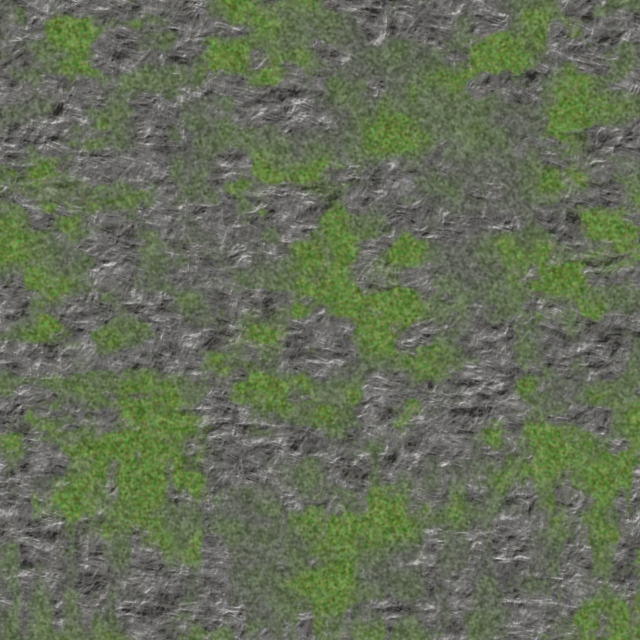
This texture is drawn by a WebGL 1 fragment shader. Its source:

```glsl
precision highp float;
// Weathered grey rock breaking through gravel and patchy green moss.

uniform vec2 u_resolution;

const vec3 ROCK_COLOR   = vec3(0.400, 0.397, 0.388);
const vec3 GRAVEL_COLOR = vec3(0.380, 0.395, 0.352);
const vec3 MOSS_COLOR   = vec3(0.382, 0.435, 0.318);
const vec3 GRASS_COLOR  = vec3(0.382, 0.492, 0.255);

const vec2  PATCH_SCALE   = vec2(17.0, 23.0);  // rock outcrops per canvas
const float REGION_SCALE  = 5.0;               // broad rocky areas
const float MOSS_SCALE    = 10.0;
const vec2  CRAG_SCALE    = vec2(32.0, 42.0);  // wide, flat crags
const vec2  STREAK_SCALE  = vec2(46.0, 7.0);   // tall run-off streaks
const float GRAIN_SCALE   = 240.0;
const vec2  LIGHT_STEP    = vec2(-0.0018, 0.0026);
const float RELIEF        = 0.88;
const float CRAG_TONE     = 0.24;
const float GRAIN_AMOUNT  = 0.24;

float hash(vec2 p) {
    return fract(sin(dot(p, vec2(127.1, 311.7))) * 43758.5453);
}

float noise(vec2 p) {
    vec2 cell = floor(p);
    vec2 f = fract(p);
    f = f * f * (3.0 - 2.0 * f);
    float low = mix(hash(cell), hash(cell + vec2(1.0, 0.0)), f.x);
    float high = mix(hash(cell + vec2(0.0, 1.0)), hash(cell + 1.0), f.x);
    return mix(low, high, f.y);
}

// Slight turn per octave hides the lattice but keeps the direction.
vec2 nextOctave(vec2 p) {
    return mat2(1.94, 0.50, -0.50, 1.94) * p + 17.3;
}

float fbm(vec2 p) {
    float sum = 0.0;
    float amplitude = 0.5;
    for (int i = 0; i < 5; i++) {
        sum += amplitude * noise(p);
        p = nextOctave(p);
        amplitude *= 0.5;
    }
    return sum;
}

// Fine grain from two layers turned against each other.
float grainNoise(vec2 p) {
    vec2 q = p * GRAIN_SCALE;
    float turned = noise(mat2(0.8, 0.6, -0.6, 0.8) * q);
    return 0.5 * (turned + noise(mat2(0.92, -0.39, 0.39, 0.92) * q + 53.0));
}

// Broken, partly ridged height of the bare rock.
float cragHeight(vec2 p) {
    vec2 q = p * CRAG_SCALE;
    q += 0.6 * vec2(noise(q * 0.8 + 5.0), noise(q * 0.8 + 41.0));
    float sum = 0.0;
    float amplitude = 0.5;
    for (int i = 0; i < 4; i++) {
        float n = noise(q);
        sum += amplitude * mix(n, 1.0 - abs(2.0 * n - 1.0), 0.55);
        q = nextOctave(q);
        amplitude *= 0.54;
    }
    return sum;
}

void main() {
    vec2 p = gl_FragCoord.xy / u_resolution.y;

    // Rock cover, drawn out into vertical streaks near the bottom
    float patches = fbm(p * PATCH_SCALE);
    float region = fbm(p * REGION_SCALE + 9.0);
    float streaks = fbm(p * STREAK_SCALE + 63.0);
    float streakZone = 0.5 * smoothstep(0.36, 0.24, p.y);
    float rockiness = mix(patches, streaks, streakZone) * 0.78 + region * 0.22;
    rockiness += 0.04 * (0.5 - p.x);

    // Moss cover, mottled and strongest away from the rock
    float mottle = fbm(p * 45.0 + 23.0) - 0.48;
    float mossField = mix(fbm(p * MOSS_SCALE + 31.0), streaks, 0.3 * streakZone);
    float mossiness = 0.6 * mossField + 0.4 * (1.0 - rockiness) + 0.13 * mottle;
    float moss = smoothstep(0.38, 0.53, mossiness);
    float grass = smoothstep(0.51, 0.63, mossiness);

    // Ground with fine grain and tinted specks
    float grain = grainNoise(p) - 0.5;
    float clumps = fbm(p * 90.0 + 3.0) - 0.48;
    vec3 specks = vec3(grainNoise(p + 0.37), grainNoise(p + 0.71), 0.4) - 0.5;
    vec3 ground = mix(GRAVEL_COLOR, MOSS_COLOR, moss);
    ground = mix(ground, GRASS_COLOR, grass);
    ground += GRAIN_AMOUNT * grain + 0.13 * clumps;
    ground += 0.14 * grass * specks;

    // Rock lit from above, with dark crevices and pale crests
    float height = cragHeight(p);
    float slope = height - cragHeight(p + LIGHT_STEP);
    float shade = RELIEF * slope + CRAG_TONE * (height - 0.57);
    shade += 0.30 * (fbm(p * vec2(52.0, 70.0) + 87.0) - 0.48);
    shade += 0.12 * grain;
    float crest = smoothstep(0.05, 0.22, shade);
    float crevice = smoothstep(-0.06, -0.20, shade);
    vec3 rock = ROCK_COLOR + shade + 0.11 * crest - 0.04 * crevice;
    rock = clamp(rock, vec3(0.17, 0.16, 0.16), vec3(0.80));

    // Ragged rock edges fading softly into the ground
    float cover = smoothstep(0.435, 0.55, rockiness + 0.16 * (height - 0.57));
    cover *= 1.0 - 0.4 * grass;
    gl_FragColor = vec4(mix(ground, rock, cover), 1.0);
}
```
